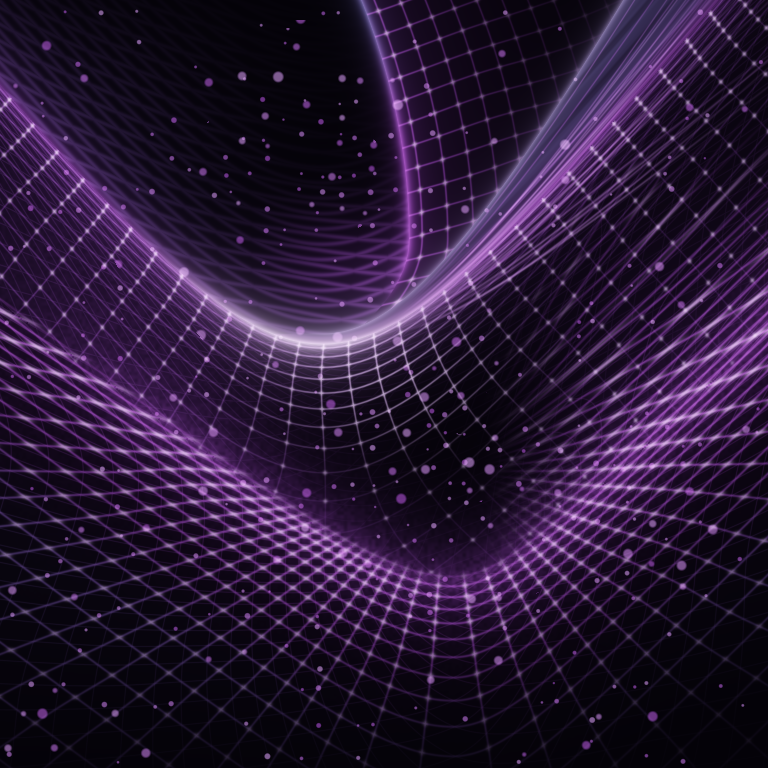
A WebGL 2 fragment shader for this background:

```glsl
#version 300 es
precision highp float;
// Folded sheets of violet mesh on black: a bright valley ridge, a standing
// sail, a basin and a fan. Folds are hyperbolas; each sheet is a warped grid
// measured from its fold. Strands and dust come from a hash.
uniform vec2 u_resolution;
out vec4 fragColor;

const vec3 VIOLET = vec3(0.56, 0.22, 0.74);
const vec3 LILAC = vec3(0.9, 0.76, 1.0);
const vec3 SLATE = vec3(0.36, 0.32, 0.62);

float hash(vec2 p) {
  vec3 q = fract(p.xyx * 0.1031);
  q += dot(q, q.yzx + 33.33);
  return fract((q.x + q.y) * q.z);
}

float noise(vec2 p) {
  vec2 i = floor(p), f = fract(p);
  f = f * f * (3.0 - 2.0 * f);
  return mix(mix(hash(i), hash(i + vec2(1, 0)), f.x),
             mix(hash(i + vec2(0, 1)), hash(i + 1.0), f.x), f.y);
}

// Hyperbolic valley: height in x, slope in y
vec2 fold(float x, float steep, float radius) {
  float k = length(vec2(radius, steep * x));
  return vec2(k - radius, steep * steep * x / k);
}

// Grid lines in x, crossing nodes in y; width is in canvas units
vec2 net(vec2 g, float width) {
  vec2 dx = dFdx(g), dy = dFdy(g);
  vec2 rate = sqrt(dx * dx + dy * dy) * u_resolution.y + 0.001;
  float w = max(width, 0.7 / u_resolution.y);
  vec2 d = abs(fract(g) - 0.5) / rate / w;
  vec2 lines = mix(exp(-d * d), min(1.77 * w * rate, 1.0), smoothstep(0.2, 0.5, w * rate));
  float node = exp(-dot(d, d) / 5.0);
  node *= 1.0 - smoothstep(0.18, 0.4, w * max(rate.x, rate.y));
  return vec2(max(lines.x, lines.y), node);
}

float glow(float d, float size) { return exp(-abs(d) / size); }

float blob(vec2 p, float x, float y, float w, float h) {
  vec2 d = (p - vec2(x, y)) / vec2(w, h);
  return exp(-dot(d, d));
}

void main() {
  vec2 p = gl_FragCoord.xy / u_resolution;
  float aa = 1.0 / u_resolution.y;
  vec2 q = p + 0.012 * (vec2(noise(p * 8.0), noise(p * 8.0 + 40.0)) - 0.5);

  // Folds, and distances from them
  vec2 ridge = fold(p.x - 0.42, 1.25, 0.24);
  vec2 crest = fold(max(p.x - 0.42, 0.0), 1.9, 0.419);
  vec2 trough = fold(p.x - 0.59, p.x < 0.59 ? 0.75 : 1.0, 0.09);
  float depth = ridge.x + 0.552 - p.y;
  float crestGap = p.y - crest.x - 0.565;
  float fall = trough.x + 0.243 - p.y;
  float ridgeD = depth / length(vec2(1, ridge.y));
  float crestD = crestGap / length(vec2(1, crest.y));
  float fallD = fall / length(vec2(1, trough.y));
  float low = max(0.69 - p.y, 0.0);
  float sailX = p.x - 0.533 + 0.65 * pow(abs(p.y - 0.69), 2.0) + 4.0 * low * low;

  // Sheet masks
  float below = smoothstep(-aa, aa, depth);
  float under = smoothstep(-0.02, 0.02, fall);
  float over = smoothstep(-aa, aa, crestGap);
  float sail = smoothstep(-aa, aa, sailX);
  float right = smoothstep(0.62, 0.85, p.x);
  vec3 col = vec3(0.012, 0.006, 0.025);

  // Back of the bowl, left of the sail
  float back = (1.0 - below) * (1.0 - sail) * over;
  float rise = max(-depth, 0.0);
  float weave = net(vec2(46.0 * (q.y + 0.55 * q.x - 0.5 * q.x * q.x), 50.0 * rise), 0.003).x;
  float haze = glow(rise, 0.09) + 0.25 * blob(p, 0.12, 0.85, 0.2, 0.15);
  col += back * haze * (0.1 + 0.34 * weave) * mix(SLATE, VIOLET, 0.4);
  col += back * blob(p, 0.49, 0.64, 0.13, 0.075) * (0.14 + 0.35 * weave) * VIOLET;

  // Standing sail and its edge
  vec2 mesh = net(vec2(34.0 * (q.y - 0.3 * sailX), 30.0 * sailX), 0.0013);
  col += sail * over * (1.0 - below) * glow(sailX, 0.12) * ((0.17 + 0.75 * mesh.x) * VIOLET + 0.9 * mesh.y * LILAC);
  float edge = glow(sailX, 0.004) + 0.25 * glow(sailX, 0.018);
  col += edge * over * smoothstep(0.59, 0.68, p.y) * mix(VIOLET, SLATE, smoothstep(0.8, 1.0, p.y)) * 1.1;

  // Band between crest and ridge
  float silk = noise(vec2(ridgeD * 260.0, p.x * 5.0));
  col += (1.0 - below) * (1.0 - over) * (0.22 + 0.35 * silk) * mix(SLATE, VIOLET, glow(ridgeD, 0.015));

  // Basin mesh hanging from the ridge
  float basin = below * (1.0 - under), d = max(depth, 0.0);
  vec2 g = vec2(32.0 * (q.x - 0.45 * d * tanh((q.x - 0.42) * 6.0)), 7.0 * log(1.0 + 14.0 * d) + 12.0 * (q.y - p.y));
  mesh = net(g, 0.0012);
  float web = net(vec2(g.x + g.y, g.x - 2.0 * g.y), 0.0008).x;
  float light = 0.6 - 0.4 * smoothstep(0.15, 0.42, p.x) + 0.7 * glow(d, 0.05) + 0.25 * right;
  light *= 1.0 - 0.65 * blob(p, 0.61, 0.42, 0.15, 0.1);
  col += basin * light * (0.15 + 0.6 * mesh.x + 0.22 * web) * mix(VIOLET, SLATE, 0.25) * (1.0 - 0.4 * right);
  col += basin * (0.6 * mesh.x * blob(p, 0.49, 0.51, 0.13, 0.08) + mesh.y * (0.35 + 0.7 * light)) * LILAC;

  // Fan radiating across the trough
  vec2 ray = q - vec2(0.59, 0.38);
  float t = atan(ray.x, -ray.y);
  g = vec2(4.0 * t + (t < 0.0 ? 4.0 : 1.6) * t * abs(t), 8.0 * log(1.0 + 10.0 * abs(fall)));
  mesh = net(g, 0.0016);
  web = net(vec2(g.x + g.y, g.x - g.y), 0.0009).x;
  float fan = below * mix(right * (1.0 - smoothstep(0.6, 0.9, p.y)), 1.0, under);
  fan *= (0.25 + 0.75 * glow(fallD, 0.13)) * smoothstep(-0.12, 0.25, p.y) * (1.0 - 0.65 * blob(p, 1.0, 0.05, 0.35, 0.22));
  vec3 tint = mix(VIOLET, SLATE * 1.5, 0.6 * smoothstep(0.1, 0.25, fallD));
  col += fan * ((0.07 + 0.95 * mesh.x + 0.25 * web) * tint + 1.1 * mesh.y * LILAC);

  // Grainy light along the trough and left slope
  float shine = 0.42 * glow(fallD, 0.035) * smoothstep(0.0, 0.25, p.x) + 0.1 * blob(p, 0.12, 0.6, 0.25, 0.2);
  col += below * (0.7 + 0.6 * noise(p * 220.0)) * shine * VIOLET;

  // Ridge and crest, whitest at the valley floor
  float hot = blob(p, 0.4, 0.56, 0.18, 0.2);
  float beam = glow(ridgeD, 0.005) * (0.45 + 0.9 * hot) + glow(ridgeD, 0.025) * (0.2 + 0.3 * hot);
  col += mix(VIOLET, LILAC, hot) * beam * (1.0 - 0.6 * smoothstep(0.7, 1.0, p.x));
  beam = 0.65 * glow(crestD, 0.0035) + 0.18 * glow(crestD, 0.018);
  col += mix(SLATE, LILAC, 0.4) * smoothstep(0.36, 0.46, p.x) * beam;

  // Strands spreading to the upper right
  float x = max(p.x - 0.47, 0.0);
  float fade = 0.4 * smoothstep(0.02, 0.2, x) * (1.0 - 0.75 * smoothstep(0.3, 0.5, x));
  for (float i = 0.0; i < 26.0; i++) {
    float spread = hash(vec2(i, 7)) - 0.55, bend = hash(vec2(i, 19)) - 0.5;
    float gap = (depth + 0.65 * spread * x + 0.7 * bend * x * x) * 0.65 / max(0.0012, 0.7 * aa);
    col += exp(-gap * gap) * fade * mix(VIOLET, LILAC, 0.5 * hash(vec2(i, 3)));
  }

  // Dust in two sizes
  float zone = 0.12 + 0.5 * blob(p, 0.4, 0.77, 0.14, 0.12) + 0.3 * blob(p, 0.58, 0.4, 0.2, 0.12);
  for (float i = 0.0; i < 2.0; i++) {
    vec2 cell = p * (24.0 + 18.0 * i), id = floor(cell) + 60.0 * i;
    vec2 spot = 0.25 + 0.5 * vec2(hash(id), hash(id + 11.0));
    float size = 0.05 + 0.1 * hash(id + 23.0);
    float dust = 1.0 - smoothstep(size - 0.04, size + 0.05, length(fract(cell) - spot));
    col += dust * step(hash(id + 37.0), zone) * mix(VIOLET, LILAC, 0.5 * hash(id + 5.0)) * 0.8;
  }
  fragColor = vec4(1.0 - exp(-1.15 * col), 1.0);
}
```
